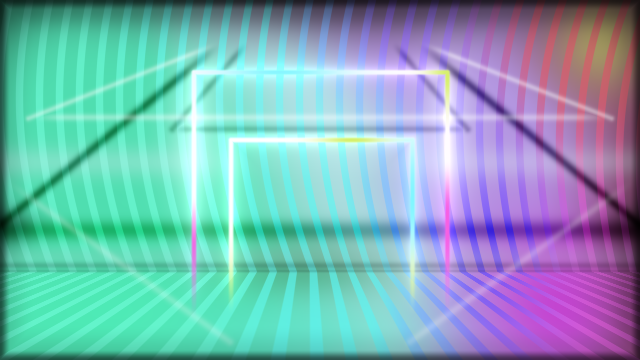
This background is drawn by a Shadertoy shader. Its source:

```glsl
float band(float y, float center, float width) {
    float d = (y - center) / width;
    return exp(-d * d);
}

float spot(vec2 p, vec2 center, vec2 radius) {
    vec2 d = (p - center) / radius;
    return exp(-dot(d, d));
}

// Soft stroke from a to b
float stroke(vec2 p, vec2 a, vec2 b, float width) {
    vec2 pa = p - a, ba = b - a;
    float t = clamp(dot(pa, ba) / dot(ba, ba), 0.0, 1.0);
    return band(length(pa - ba * t), 0.0, width) * smoothstep(0.0, 0.2, t);
}

// Distance to a doorway outline that stays open at the bottom
float doorway(vec2 p, float centerX, float halfWidth, float top) {
    vec2 q = abs(p - vec2(centerX, top - 1.0)) - vec2(halfWidth, 1.0);
    return abs(length(max(q, 0.0)) + min(max(q.x, q.y), 0.0));
}

vec3 addNeon(vec3 color, vec3 tint, float d, float fade) {
    color += tint * fade * (0.25 * exp(-d / 0.018) + 0.04 * exp(-d / 0.06));
    return mix(color, tint, fade * (1.0 - smoothstep(0.002, 0.010, d)));
}

vec3 wallColor(vec2 p, float hue) {
    vec3 color = mix(vec3(0.31, 0.87, 0.69), vec3(0.67, 0.86, 0.87), smoothstep(-0.32, 0.08, hue));
    color = mix(color, vec3(0.70, 0.58, 0.88), smoothstep(0.06, 0.38, hue));
    color = mix(color, vec3(0.57, 0.32, 0.47), smoothstep(0.58, 0.90, p.x + 0.16 * smoothstep(0.6, 0.9, p.y)));
    color = mix(color, vec3(0.44, 0.35, 0.48), 0.85 * spot(p, vec2(0.15, 1.0), vec2(0.55, 0.13)));
    color = mix(color, vec3(0.70, 0.68, 0.40), 0.9 * spot(p, vec2(0.79, 0.89), vec2(0.14, 0.14)));
    color = mix(color, vec3(0.78, 0.24, 0.82), 0.9 * spot(p, vec2(0.66, 0.15), vec2(0.21, 0.23)));
    color = mix(color, vec3(0.30, 0.94, 0.72), 0.7 * spot(p, vec2(-0.55, 0.14), vec2(0.40, 0.15)));
    color = mix(color, vec3(0.28, 0.62, 0.46), 0.7 * spot(p, vec2(-0.04, 0.25), vec2(0.25, 0.09)));
    return mix(color, vec3(0.38, 0.89, 0.79), 0.75 * spot(p, vec2(-0.06, 0.07), vec2(0.32, 0.12)));
}

vec3 stripeColor(vec2 p, float hue) {
    vec3 color = mix(vec3(0.43, 0.98, 0.84), vec3(0.36, 0.96, 0.95), smoothstep(-0.5, -0.1, hue));
    color = mix(color, vec3(0.48, 0.70, 1.0), smoothstep(0.04, 0.22, hue));
    color = mix(color, vec3(0.57, 0.42, 0.98), smoothstep(0.22, 0.42, hue));
    vec3 warm = mix(vec3(0.90, 0.38, 0.88), vec3(0.88, 0.35, 0.42), smoothstep(0.35, 0.75, p.y));
    color = mix(color, warm, smoothstep(0.46, 0.78, p.x + 0.15 * smoothstep(0.5, 0.9, p.y)));
    return mix(color, vec3(0.31, 0.22, 1.0), 0.85 * spot(p, vec2(0.46, 0.30), vec2(0.13, 0.20)));
}

void mainImage(out vec4 fragColor, in vec2 fragCoord) {
    float halfAspect = 0.5 * iResolution.x / iResolution.y;
    vec2 p = fragCoord / iResolution.y - vec2(halfAspect, 0.0);
    vec2 mirrored = vec2(abs(p.x), p.y);
    float hue = p.x + 0.22 * smoothstep(0.55, 0.95, p.y) - 0.09 * (1.0 - smoothstep(0.2, 0.5, p.y));

    // Curved wall stripes that fan out across the floor
    float floorDepth = max(0.245 - p.y, 0.0);
    float bend = max(p.y, 0.245) - 0.73 + 0.2 * max(p.x, 0.0);
    float across = (p.x + 0.03) / (1.0 + 4.0 * floorDepth) - 0.03 - 0.4 * bend * bend;
    float offCenter = abs(fract((across + 0.057) * 18.0 + 0.5) - 0.5);
    float stripe = 1.0 - smoothstep(0.15, 0.22, offCenter);
    vec3 color = mix(wallColor(p, hue), stripeColor(p, hue), 0.66 * stripe);

    // Horizontal light, shadow and the floor edge
    float sides = smoothstep(0.2, 0.5, mirrored.x);
    color = mix(color, vec3(0.86, 0.92, 0.96), (0.10 + 0.22 * sides) * band(p.y, 0.549, 0.045));
    color = mix(color, color * color * color * 0.95, 0.75 * band(p.y, 0.36, 0.027));
    color = mix(color, vec3(0.66, 0.74, 0.76), 0.22 * band(p.y, 0.285, 0.03));
    color *= 1.0 - 0.18 * band(p.y, 0.262, 0.010) - 0.14 * band(p.y, 0.247, 0.004);

    // Pale haze beside the doorway
    color = mix(color, vec3(0.88, 0.95, 0.98), 0.42 * spot(mirrored, vec2(0.35, 0.62), vec2(0.08, 0.20)));
    color = mix(color, vec3(0.72, 0.86, 0.93), 0.25 * spot(p, vec2(0.02, 0.69), vec2(0.34, 0.09)));

    // Mirrored perspective beams
    float shade = 0.85 * stroke(mirrored, vec2(0.27, 0.884), vec2(0.889, 0.375), 0.013);
    shade = max(shade, 0.45 * stroke(mirrored, vec2(0.20, 0.884), vec2(0.41, 0.641), 0.010));
    shade = max(shade, 0.4 * band(p.y, 0.641, 0.010) * (1.0 - smoothstep(0.36, 0.42, mirrored.x)));
    color = mix(color, color * color * color * 0.65, shade);
    float light = 0.4 * stroke(mirrored, vec2(0.27, 0.884), vec2(0.81, 0.671), 0.008);
    light = max(light, 0.35 * band(p.y, 0.674, 0.010) * (1.0 - smoothstep(0.70, 0.82, mirrored.x)));
    light = max(light, 0.22 * stroke(mirrored, vec2(0.889, 0.51), vec2(0.25, 0.05), 0.011));
    color = mix(color, vec3(1.0), light);

    // Dark border, deepest along the top and in the corners
    float edge = min(halfAspect - mirrored.x, min(p.y, 1.0 - p.y));
    color *= mix(0.42, 1.0, smoothstep(0.0, 0.030, edge));
    color *= 1.0 - 0.14 * (1.0 - smoothstep(0.0, 0.10, edge));
    color *= 1.0 - 0.34 * band(p.y, 1.0, 0.08);
    color *= 1.0 - 0.30 * spot(mirrored, vec2(0.889, 1.0), vec2(0.12, 0.16));
    color *= 1.0 - 0.50 * spot(mirrored, vec2(0.889, 0.37), vec2(0.09, 0.05));
    color *= 1.0 - 0.30 * spot(p, vec2(0.92, 0.25), vec2(0.13, 0.25));

    // Outer neon doorway
    vec3 yellow = vec3(0.84, 0.94, 0.42), cyan = vec3(0.45, 0.96, 1.0);
    vec3 tint = mix(vec3(1.0, 0.98, 1.0), cyan, 0.85 * spot(p, vec2(-0.11, 0.8), vec2(0.17, 0.1)));
    tint = mix(tint, yellow, spot(p, vec2(0.355, 0.79), vec2(0.055, 0.08)));
    float magentaHeight = 0.46 + 0.10 * step(0.0, p.x);
    tint = mix(tint, vec3(0.95, 0.30, 0.87), 0.9 - 0.9 * smoothstep(magentaHeight - 0.15, magentaHeight, p.y));
    color = addNeon(color, tint, doorway(p, 0.002, 0.352, 0.799), smoothstep(0.10, 0.36, p.y));

    // Inner neon doorway
    tint = mix(vec3(1.0), yellow, spot(p, vec2(0.09, 0.61), vec2(0.09, 0.05)));
    tint = mix(tint, cyan, 0.9 * spot(p, vec2(0.257, 0.45), vec2(0.08, 0.16)));
    tint = mix(tint, yellow, 0.8 * band(p.y, 0.18, 0.09));
    color = addNeon(color, tint, doorway(p, 0.005, 0.252, 0.611), smoothstep(0.12, 0.30, p.y));

    fragColor = vec4(clamp(color, 0.0, 1.0), 1.0);
}
```
